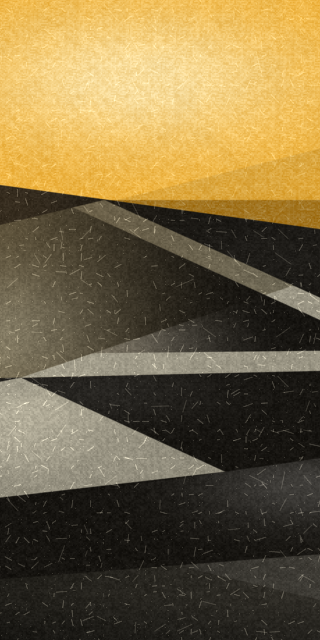
Give the GLSL for this background, as a Shadertoy shader.

```glsl
// Abstract desert road: a glowing amber sky above overlapping dark planes and pale bands.
// Every plane is an intersection of soft half-planes, shaded by gradients and then
// weathered with noise grain, specks and fine scratches. Canvas space is 1 wide, 2 high.

#define GRAIN_SCALE 230.0
#define SKY_GRAIN 0.17
#define DARK_GRAIN 0.15
#define SCRATCH_LAYERS 3
#define SCRATCH_GAIN 0.22
#define AMBER vec3(0.925, 0.685, 0.215)
#define PALE_GOLD vec3(0.970, 0.860, 0.600)
#define BRONZE vec3(0.620, 0.445, 0.120)
#define INK vec3(0.085, 0.077, 0.062)
#define OLIVE vec3(0.360, 0.315, 0.220)
#define STONE vec3(0.625, 0.605, 0.535)

float hash(vec2 p) {
    return fract(sin(dot(p, vec2(127.1, 311.7))) * 43758.545);
}

float noise(vec2 p) {
    vec2 i = floor(p), f = fract(p);
    f = f * f * (3.0 - 2.0 * f);
    return mix(mix(hash(i), hash(i + vec2(1, 0)), f.x),
               mix(hash(i + vec2(0, 1)), hash(i + vec2(1, 1)), f.x), f.y);
}

// Coverage of the half-plane above the line from a to b (a lies left of b)
float above(vec2 p, vec2 a, vec2 b) {
    vec2 dir = normalize(b - a);
    float d = dot(p - a, vec2(-dir.y, dir.x));
    float soft = 0.9 / iResolution.x;
    return smoothstep(-soft, soft, d);
}

float below(vec2 p, vec2 a, vec2 b) { return 1.0 - above(p, a, b); }

// Soft elliptical pool of light
float glow(vec2 p, vec2 center, vec2 radius) {
    vec2 q = (p - center) / radius;
    return exp(-dot(q, q));
}

// One short, randomly turned scratch in some of the grid cells
float scratches(vec2 p, float scale, float seed) {
    vec2 cell = floor(p * scale), q = fract(p * scale) - 0.5;
    float turn = 6.2832 * hash(cell + seed);
    vec2 dir = vec2(cos(turn), sin(turn));
    float reach = 0.08 + 0.32 * hash(cell + seed + 7.3);
    float d = length(q - dir * clamp(dot(q, dir), -reach, reach)) / scale;
    float present = step(0.72, hash(cell + seed + 19.1));
    return present * (1.0 - smoothstep(0.0006, 0.0032, d));
}

vec3 skyColor(vec2 p) {
    float light = 0.85 * glow(p, vec2(0.43, 1.75), vec2(0.48, 0.20))
                + 0.22 * glow(p, vec2(0.45, 1.78), vec2(0.9, 0.4));
    vec3 col = mix(AMBER, PALE_GOLD, min(light, 1.0));
    // Faint slanted veil, then the bronze strip on the horizon
    col *= 1.0 - 0.07 * below(p, vec2(0.365, 1.375), vec2(1.0, 1.536));
    return mix(col, BRONZE, 0.92 * below(p, vec2(0, 1.375), vec2(1, 1.375)));
}

vec3 groundColor(vec2 p) {
    vec3 col = INK + vec3(0.13, 0.10, 0.06) * glow(p, vec2(0.0, 1.36), vec2(0.35, 0.2));
    col += 0.035 * glow(p, vec2(0.85, 1.2), vec2(0.4, 0.15));

    // Edges shared by several planes
    float slope = below(p, vec2(0, 1.297), vec2(0.326, 1.375));
    float ridge = below(p, vec2(0.326, 1.375), vec2(1.0, 1.070));
    float roadTop = above(p, vec2(0.234, 1.349), vec2(1.0, 1.0));
    float ray = below(p, vec2(0.065, 0.820), vec2(0.906, 1.104));
    float shelf = above(p, vec2(0.065, 0.820), vec2(1.0, 0.841));

    // Hill, fading from olive at the left into ink
    float fade = 1.0 - smoothstep(-0.1, 0.85, p.x + 0.12 * (p.y - 1.1));
    vec3 hill = mix(INK, OLIVE, fade);
    hill += vec3(0.16, 0.17, 0.17) * glow(p, vec2(0.0, 0.95), vec2(0.3, 0.22));
    hill += ray * 0.17 * glow(p, vec2(0.43, 0.92), vec2(0.27, 0.11));
    col = mix(col, hill, slope * ridge * shelf);

    // Descending road and level band, both brighter under the ray
    vec3 road = mix(vec3(0.41, 0.36, 0.26), vec3(0.43, 0.41, 0.34), p.x);
    road = mix(road, STONE * 0.96, ray);
    col = mix(col, road, slope * ridge * roadTop);
    float band = ray * shelf * below(p, vec2(0.273, 0.896), vec2(1.0, 0.904));
    col = mix(col, STONE * (1.02 - 0.06 * p.x), band);

    // Haze over the lower plain
    float plain = 1.0 - shelf;
    float hazeEdge = below(p, vec2(0.703, 0.526), vec2(1.0, 0.568));
    col += plain * 0.07 * glow(p, vec2(0.3, 0.78), vec2(0.4, 0.10));
    col += plain * hazeEdge * 0.17 * glow(p, vec2(0.98, 0.48), vec2(0.35, 0.12));

    // Pale wedge entering from the left
    float wedge = below(p, vec2(0, 0.807), vec2(0.065, 0.820))
                * below(p, vec2(0.065, 0.820), vec2(0.703, 0.526))
                * above(p, vec2(0, 0.445), vec2(0.703, 0.526));
    vec3 wedgeCol = STONE * (0.90 + 0.22 * glow(p, vec2(0.05, 0.68), vec2(0.3, 0.15)));
    col = mix(col, wedgeCol, wedge);

    // Foreground slab with a lighter facet
    vec3 slab = mix(vec3(0.125, 0.118, 0.098), vec3(0.19, 0.18, 0.155), p.x);
    slab += 0.055 * above(p, vec2(0.573, 0.229), vec2(1.0, 0.125)) * smoothstep(0.5, 0.7, p.x);
    slab *= 0.75 + 0.25 * smoothstep(0.0, 0.15, p.y);
    return mix(col, slab, below(p, vec2(0, 0.190), vec2(1.0, 0.268)));
}

void mainImage(out vec4 fragColor, in vec2 fragCoord) {
    vec2 p = fragCoord / iResolution.xy * vec2(1, 2);
    float sky = above(p, vec2(0, 1.422), vec2(1.0, 1.284));
    vec3 col = mix(groundColor(p), skyColor(p), sky);

    // Paper grain, heavier in the blue of the sky
    float grain = 0.65 * noise(p * GRAIN_SCALE) + 0.35 * noise(p * GRAIN_SCALE * 0.43) - 0.5;
    float blotch = noise(p * 14.0) + 0.5 * noise(p * 31.0) - 0.75;
    vec3 skyTint = SKY_GRAIN * vec3(0.5, 0.9, 1.5);
    col += grain * mix(vec3(DARK_GRAIN) * (0.45 + col), skyTint, sky);
    col *= 1.0 + 0.05 * blotch * (1.0 - 0.5 * sky);

    // Bright specks and scratches
    float wear = 0.7 * smoothstep(0.88, 1.0, noise(p * GRAIN_SCALE * 0.9 + 51.0));
    for (int i = 0; i < SCRATCH_LAYERS; i++) {
        float k = float(i);
        wear += scratches(p + 0.037 * k, 13.0 + 11.0 * k, 31.0 * k) * (0.5 + 0.15 * k);
    }
    col += wear * SCRATCH_GAIN * mix(vec3(1.0, 0.97, 0.88), vec3(0.25, 0.4, 0.6), sky);
    fragColor = vec4(clamp(col, 0.0, 1.0), 1.0);
}
```
